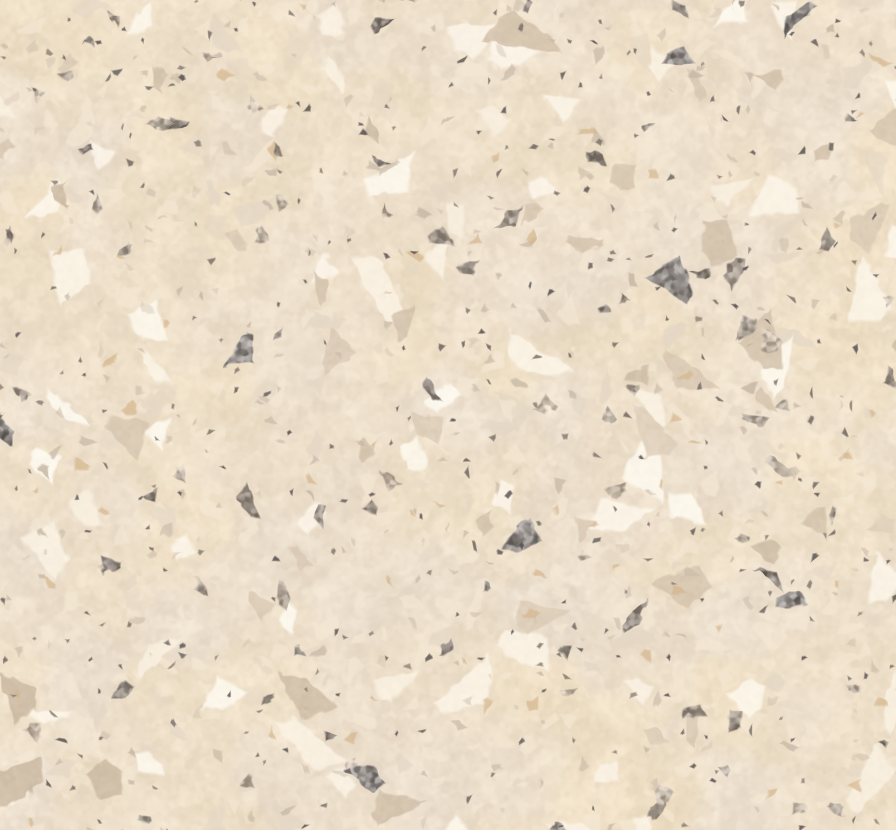
A WebGL 1 fragment shader for this texture:

```glsl
precision highp float;

uniform vec2 u_resolution;

vec4 hash4(vec2 cell, float seed) {
  vec4 v = fract(vec4(cell.xyx, cell.y + seed) * vec4(0.1031, 0.1030, 0.0973, 0.1099) + seed * 0.137);
  v += dot(v, v.wzxy + 33.33);
  return fract((v.xxyz + v.yzzw) * v.zywx);
}

// Cellular noise: random tones blended softly between neighbouring cells
float softCells(vec2 p, float cells, float sharpness, float seed) {
  vec2 q = p * cells;
  vec2 base = floor(q);
  float tone = 0.0;
  float total = 0.0001;
  for (int y = -1; y <= 1; y++) {
    for (int x = -1; x <= 1; x++) {
      vec2 cell = base + vec2(float(x), float(y));
      vec4 rnd = hash4(cell, seed);
      vec2 d = q - cell - rnd.xy;
      float weight = exp(-sharpness * dot(d, d));
      tone += rnd.z * weight;
      total += weight;
    }
  }
  return tone / total;
}

// Scattered angular chips: x is coverage, y is a random tone per chip
vec2 chips(vec2 p, float cells, float share, vec2 radii, float soft, float seed) {
  vec2 q = p * cells;
  vec2 base = floor(q);
  vec2 result = vec2(0.0);
  for (int y = -1; y <= 1; y++) {
    for (int x = -1; x <= 1; x++) {
      vec2 cell = base + vec2(float(x), float(y));
      vec4 place = hash4(cell, seed);
      vec4 form = hash4(cell, seed + 7.3);
      float radius = mix(radii.x, radii.y, form.x * form.x);
      float turn = form.y * 6.2832;
      float c = cos(turn);
      float s = sin(turn);
      vec2 d = mat2(c, -s, s, c) * (q - cell - place.xy);
      d *= vec2(mix(0.65, 1.0, form.z), mix(1.5, 1.0, form.z));
      float dist = -radius;
      for (int k = 0; k < 6; k++) {
        float side = float(k);
        float angle = side * 1.0472 + 0.5 * sin(side * 2.7 + form.w * 40.0);
        float reach = radius * (0.85 + 0.25 * sin(side * 4.1 + form.w * 70.0));
        dist = max(dist, dot(d, vec2(cos(angle), sin(angle))) - reach);
      }
      float blur = soft * cells;
      float cover = step(place.z, share) * (1.0 - smoothstep(-blur, blur, dist));
      if (cover > result.x) result = vec2(cover, place.w);
    }
  }
  return result;
}

void main() {
  vec2 p = gl_FragCoord.xy / u_resolution.y + 3.0;

  // Slightly ragged outlines
  vec2 warp = vec2(softCells(p, 90.0, 5.0, 1.0), softCells(p, 90.0, 5.0, 2.0)) - 0.5;
  vec2 w = p + warp * 0.006;
  float grain = softCells(p, 170.0, 5.0, 3.0);
  float mottle = softCells(w, 75.0, 7.0, 4.0);
  float patches = softCells(w, 24.0, 9.0, 5.0);
  float warmth = softCells(w, 13.0, 6.0, 6.0);

  // Cream ground
  float light = 0.35 * patches + 0.35 * mottle + 0.3 * grain;
  vec3 color = mix(vec3(0.885, 0.825, 0.735), vec3(0.975, 0.925, 0.845), light);
  color += (warmth - 0.5) * vec3(0.012, 0.0, -0.035);

  // Faint fragments that barely stand out
  vec2 chip = chips(w, 21.0, 0.4, vec2(0.12, 0.42), 0.002, 11.0);
  color = mix(color, vec3(0.89, 0.84, 0.77), chip.x * mix(0.25, 0.8, chip.y));
  chip = chips(w, 27.0, 0.4, vec2(0.12, 0.4), 0.002, 12.0);
  color = mix(color, vec3(0.96, 0.91, 0.83), chip.x * 0.65);

  // White chips
  chip = chips(w, 10.0, 0.55, vec2(0.15, 0.33), 0.0028, 13.0);
  vec3 white = mix(vec3(0.975, 0.935, 0.87), vec3(0.995, 0.98, 0.94), chip.y);
  color = mix(color, white + (grain - 0.5) * 0.015, chip.x * 0.92);

  // Tan chips and small brownish flecks
  chip = chips(w, 11.0, 0.28, vec2(0.13, 0.34), 0.0018, 14.0);
  vec3 tan = mix(vec3(0.80, 0.73, 0.64), vec3(0.88, 0.82, 0.74), chip.y);
  color = mix(color, tan + (grain - 0.5) * 0.03, chip.x * 0.88);
  chip = chips(w, 31.0, 0.25, vec2(0.08, 0.25), 0.0016, 15.0);
  color = mix(color, vec3(0.78, 0.72, 0.65), chip.x * mix(0.3, 0.85, chip.y));
  chip = chips(w, 19.0, 0.1, vec2(0.06, 0.16), 0.0018, 16.0);
  color = mix(color, vec3(0.83, 0.71, 0.55), chip.x * 0.7);

  // Grey chips with a speckled inside
  float speckle = (grain - 0.5) * 0.4 + (mottle - 0.5) * 0.15;
  chip = chips(w, 15.0, 0.32, vec2(0.09, 0.22), 0.0017, 17.0);
  vec3 grey = mix(vec3(0.50, 0.47, 0.45), vec3(0.75, 0.70, 0.64), chip.y);
  color = mix(color, grey + speckle, chip.x * 0.9);
  chip = chips(w, 6.0, 0.28, vec2(0.08, 0.15), 0.0017, 18.0);
  color = mix(color, vec3(0.54, 0.52, 0.51) + speckle, chip.x * 0.95);

  // Dark pinpoint specks
  chip = chips(p, 32.0, 0.3, vec2(0.065, 0.14), 0.0014, 19.0);
  vec3 speck = mix(vec3(0.34, 0.32, 0.32), vec3(0.60, 0.55, 0.50), chip.y);
  color = mix(color, speck, chip.x * 0.9);

  gl_FragColor = vec4(clamp(color, 0.0, 1.0), 1.0);
}
```
